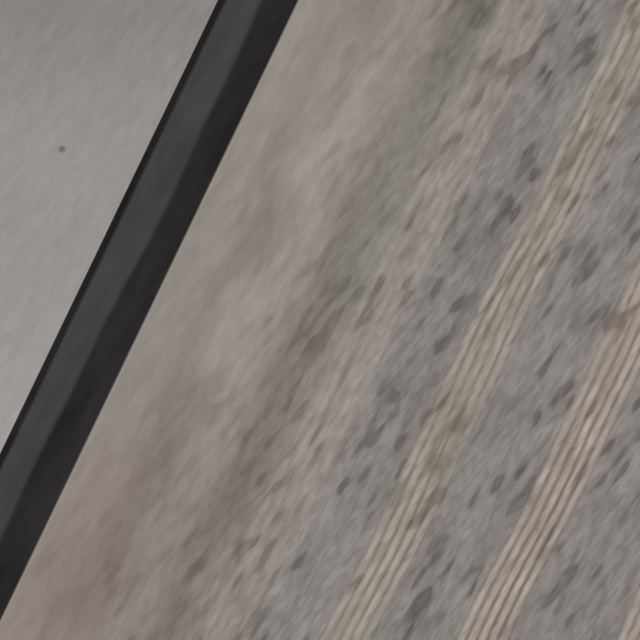
Write a WebGL 1 fragment shader that draws this texture.

```glsl
precision highp float;
uniform vec2 u_resolution;

// Layout, measured across the slanted stripes
const float SLANT = 0.4805;
const float SLOT_LEFT = 0.341;
const float SLOT_RIGHT = 0.466;
const float SLOT_SPLIT = 0.412;
const float TRACK_WIDTH = 0.083;
const float GROOVE_PERIOD = 0.0165;

// Colours
const vec3 SLAB = vec3(0.595, 0.575, 0.555);
const vec3 SAND = vec3(0.575, 0.545, 0.515);
const vec3 GRAVEL = vec3(0.515, 0.495, 0.480);
const vec3 TRACK = vec3(0.610, 0.568, 0.530);
const vec3 SLOT_LIT = vec3(0.262, 0.257, 0.258);
const vec3 SLOT_DARK = vec3(0.160, 0.152, 0.155);
const vec3 RIM = vec3(0.560, 0.570, 0.535);

vec2 hash2(vec2 p) {
  vec2 q = vec2(dot(p, vec2(127.1, 311.7)), dot(p, vec2(269.5, 183.3)));
  return fract(sin(q) * 43758.55);
}

// Soft cellular noise: shaded cells blended by distance, range 0 to 1
float cells(vec2 p) {
  vec2 id = floor(p);
  vec2 f = p - id;
  float total = 0.0;
  float weight = 0.0;
  for (int j = -1; j <= 1; j++) {
    for (int i = -1; i <= 1; i++) {
      vec2 o = vec2(float(i), float(j));
      vec2 h = hash2(id + o);
      vec2 d = o + 0.2 + 0.6 * h - f;
      float w = exp(-5.0 * dot(d, d));
      total += w * hash2(id + o + 37.0).x;
      weight += w;
    }
  }
  return total / weight;
}

float band(float x, float a, float b, float soft) {
  return smoothstep(a - soft, a + soft, x) * (1.0 - smoothstep(b - soft, b + soft, x));
}

float ridge(float x, float centre, float width) {
  float d = (x - centre) / width;
  return exp(-d * d);
}

// Raked track: light body with parallel grooves
vec3 addTrack(vec3 col, float u, float start, float strength, float depth, float wear) {
  float body = band(u, start, start + TRACK_WIDTH, 0.008);
  float groove = 0.5 + 0.5 * cos(6.2832 * (u - start) / GROOVE_PERIOD);
  col = mix(col, TRACK, body * strength);
  return col - body * depth * (groove * groove - 0.2) * (0.5 + wear);
}

void main() {
  vec2 uv = gl_FragCoord.xy / u_resolution;
  float px = 1.2 / u_resolution.y;
  float u = uv.x + SLANT * (1.0 - uv.y);
  float v = uv.y - SLANT * uv.x;
  float wobble = 0.003 * sin(v * 13.0) + 0.0015 * sin(v * 31.0 + u * 9.0);
  float w = u + wobble;

  // Surface texture at several scales
  float broad = cells(uv * 7.0) - 0.5;
  float streak = cells(vec2(u * 34.0, v * 9.0)) - 0.5;
  float mottle = cells(vec2(u * 75.0, v * 42.0)) - 0.5;
  float grain = cells(vec2(u * 190.0, v * 105.0)) - 0.5;

  // Ground right of the slot
  float rough = smoothstep(0.5, 0.95, u);
  vec3 ground = mix(SAND, GRAVEL, smoothstep(0.50, 0.95, u));
  float shift = 0.05 * broad + 0.02 * streak;
  float stain = 0.045 * ridge(w + shift, 0.568, 0.032);
  stain += 0.055 * ridge(w + shift, 0.725, 0.038);
  ground -= stain * (0.85 + 0.8 * streak);
  ground += 0.025 * ridge(w + shift, 0.650, 0.040);
  float low = 1.0 - smoothstep(0.0, 0.65, uv.y);
  ground -= low * (1.0 - smoothstep(0.6, 1.0, u)) * vec3(0.025, 0.037, 0.035);

  float wear = 0.5 + mottle + streak;
  ground = addTrack(ground, w, 0.787, 0.50, 0.018, wear);
  ground = addTrack(ground, w, 0.980, 0.70, 0.075, wear);
  ground = addTrack(ground, w, 1.195, 0.85, 0.115, wear);
  ground = addTrack(ground, w, 1.442, 0.85, 0.090, wear);
  ground += 0.030 * broad + 0.030 * streak;
  ground += (0.035 + 0.035 * rough) * mottle + (0.02 + 0.05 * rough) * grain;
  ground -= 0.07 * rough * smoothstep(0.20, 0.42, -mottle);

  // Smooth slab on the left, paler toward the bottom
  vec3 slab = SLAB + 0.085 * (0.66 - uv.y) - 0.03 * smoothstep(0.8, 1.0, uv.y);
  slab += 0.020 * broad + 0.025 * mottle + 0.018 * grain;
  slab -= 0.14 * (1.0 - smoothstep(0.002, 0.008, length(uv - vec2(0.097, 0.767))));

  // Slot: lit wall, shadowed floor, dark seam
  float split = SLOT_SPLIT - 0.012 * low + wobble;
  vec3 slot = mix(SLOT_LIT, SLOT_DARK, smoothstep(split - 0.006, split + 0.006, u));
  slot = mix(slot, SLOT_DARK * 0.85, 1.0 - smoothstep(0.008, 0.016, u - SLOT_LEFT));
  slot += 0.035 * streak + 0.02 * mottle;

  // Assemble with smoothed edges and a pale rim
  vec3 col = mix(slab, slot, smoothstep(-px, px, u - SLOT_LEFT));
  col = mix(col, ground, smoothstep(-px - 0.001, px + 0.001, u - SLOT_RIGHT));
  col = mix(col, RIM, 0.45 * ridge(u, SLOT_RIGHT + 0.003, 0.002));
  gl_FragColor = vec4(clamp(col, 0.0, 1.0), 1.0);
}
```
